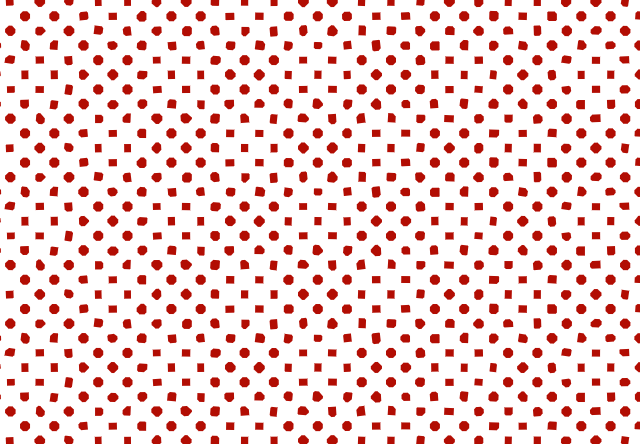
A WebGL 2 fragment shader for this pattern:

```glsl
#version 300 es
precision highp float;
// Staggered red dots on white, each a small convex polygon.
// Two slow beats across and down turn octagons into squares, lozenges and
// uneven blobs: every dot is the intersection of eight half planes.

#define HALF_STEPS 43.72              // half pitches across the canvas width
#define LATTICE_START vec2(0.71, 0.11) // first dot, from the top left
#define BEAT vec2(0.6053, 0.6)        // phase advance per half pitch
#define BEAT_START vec2(2.0, 0.0)     // lattice index of zero phase
#define ROW_PERIOD 10.0               // rows before the uneven shapes recur
#define OCTAGON_SIZE 0.342
#define SQUARE_LONG 0.285
#define SQUARE_SHORT 0.24
#define UNEVENNESS 0.15
#define DOT_COLOR vec3(0.70, 0.05, 0.01)
#define PAPER_COLOR vec3(1.0)

uniform vec2 u_resolution;
out vec4 fragColor;

float hash(vec2 p) {
    return fract(sin(dot(p, vec2(127.1, 311.7))) * 43758.5453);
}

// Nearest lattice site whose two indices have an even sum.
vec2 nearestSite(vec2 g) {
    vec2 diagonal = floor(0.5 * vec2(g.x + g.y, g.x - g.y) + 0.5);
    return vec2(diagonal.x + diagonal.y, diagonal.x - diagonal.y);
}

// Signed distance to the polygon at a site, in half pitches.
float dotDistance(vec2 p, vec2 site) {
    vec2 phase = abs(fract((site - BEAT_START) * BEAT) - 0.5);
    vec2 shift = smoothstep(0.15, 0.42, phase);
    float squareness = abs(shift.x - shift.y);
    float lozenge = min(shift.x, shift.y);
    float wobble = 1.0 - abs(1.0 - 2.0 * squareness);
    wobble = UNEVENNESS * (wobble + 0.2 * max(shift.x, shift.y));

    // Extents of the flat sides and of the cut corners
    vec2 squareSides = shift.x > shift.y ? vec2(SQUARE_LONG, SQUARE_SHORT)
                                         : vec2(SQUARE_SHORT, SQUARE_LONG);
    vec2 sides = mix(vec2(OCTAGON_SIZE + 0.03 * lozenge), squareSides, squareness);
    float corner = mix(OCTAGON_SIZE - 0.01 * lozenge, 0.38, squareness);

    vec2 seed = vec2(site.x, mod(site.y, ROW_PERIOD));
    float turn = (hash(seed + 0.37) - 0.5) * 2.0 * wobble;
    float d = -1.0;
    for (int k = 0; k < 8; k++) {
        float angle = float(k) * 0.785398;
        vec2 normal = vec2(cos(angle + turn), sin(angle + turn));
        float side = k % 4 == 0 ? sides.x : sides.y;
        float extent = k % 2 == 0 ? side : corner;
        extent += wobble * (hash(seed + float(k) * vec2(3.17, 5.71)) - 0.5);
        d = max(d, dot(p, normal) - extent);
    }
    return d;
}

void main() {
    // Lattice coordinates, counted rightward and downward
    vec2 fromTop = vec2(gl_FragCoord.x, u_resolution.y - gl_FragCoord.y);
    vec2 g = fromTop / u_resolution.x * HALF_STEPS - LATTICE_START;
    vec2 site = nearestSite(g);

    // Fill with an edge one pixel wide
    float pixel = HALF_STEPS / u_resolution.x;
    float d = dotDistance(g - site, site);
    float ink = clamp(0.5 - d / pixel, 0.0, 1.0);
    fragColor = vec4(mix(PAPER_COLOR, DOT_COLOR, ink), 1.0);
}
```
